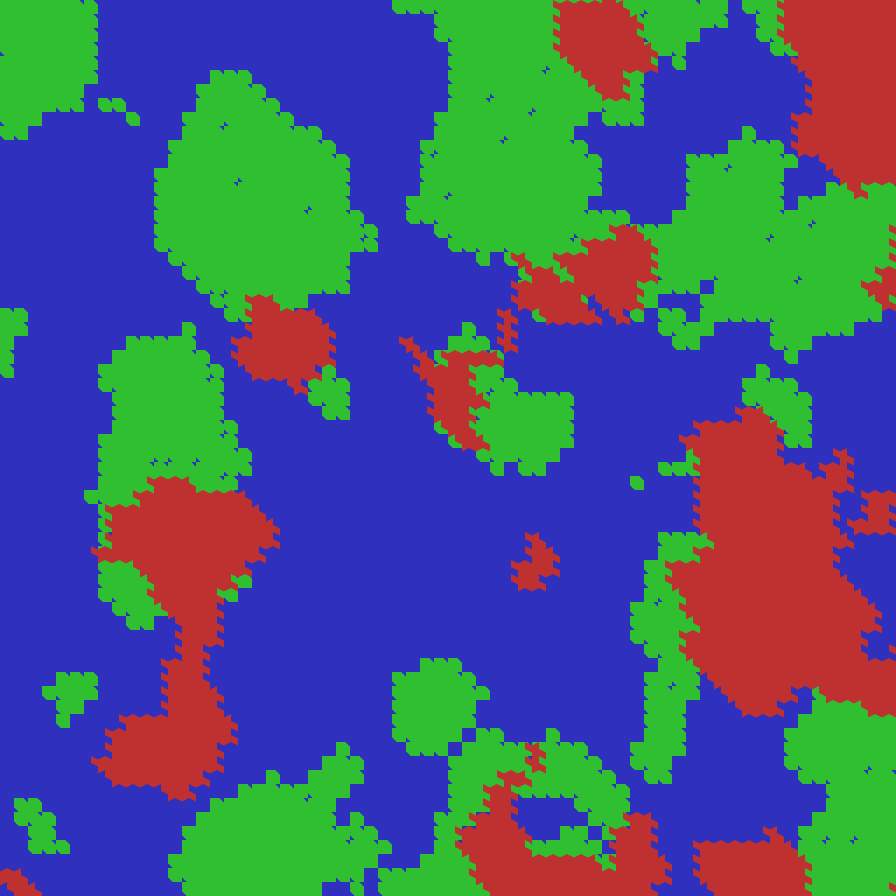
This pattern is drawn by a WebGL 1 fragment shader. Its source:

```glsl
precision highp float;
// Blocky map of green and red patches with toothed edges on a blue ground.
uniform vec2 u_resolution;

#define CELLS 64.0         // grid cells across the canvas
#define LEAVES 110         // overlapping discs per layer
#define MIN_RADIUS 0.018
#define RADIUS_RANGE 0.095
#define GREEN_SHARE 0.65   // part of the discs that add, the rest erase
#define RED_SHARE 0.27
#define NOTCH 0.34         // corner notch size, in cells
#define STRAY_NOTCHES 0.04 // chance of a notch inside a green patch
#define WARP 0.007

const vec3 BLUE = vec3(0.19, 0.19, 0.75);
const vec3 GREEN = vec3(0.19, 0.75, 0.19);
const vec3 RED = vec3(0.75, 0.19, 0.19);

float hash(vec2 p) {
  return fract(sin(dot(p, vec2(12.99, 78.23))) * 4375.85);
}

// Paints discs in order, each adding to or erasing the layer.
float patches(vec2 cell, float seed, float share) {
  vec2 p = (cell + 0.5) / CELLS;
  p += WARP * (sin(p.yx * 41.0 + seed) + sin(p.yx * 83.0 + p * 29.0));
  float painted = 0.0;
  for (int i = 0; i < LEAVES; i++) {
    float n = float(i) + 1.0;
    vec2 centre = fract(n * n * vec2(0.7549, 0.5698) + seed * vec2(0.37, 0.71));
    vec2 offset = p - (centre * 1.16 - 0.08);
    float size = fract(n * 0.7321 + seed * 0.23);
    float radius = MIN_RADIUS + RADIUS_RANGE * size * sqrt(size);
    if (dot(offset, offset) < radius * radius)
      painted = step(fract(n * 0.618 + seed * 0.53), share);
  }
  return painted;
}

// Red cells are two shifted half rows, with sawtooth tops and bottoms.
float redLayer(vec2 grid) {
  grid.y += 0.5 * abs(fract(grid.x) - 0.5);
  grid.x += 0.5 * step(0.5, fract(grid.y));
  return patches(floor(grid), 5.0, RED_SHARE);
}

// Green cells lose a corner where the diagonal neighbour is empty.
float greenLayer(vec2 grid) {
  vec2 cell = floor(grid);
  vec2 local = grid - cell;
  float green = patches(cell, 2.0, GREEN_SHARE);
  float diagonal = local.x + local.y;
  float side = step(2.0 - NOTCH, diagonal) - step(diagonal, NOTCH);
  if (green > 0.5 && side != 0.0) {
    green = patches(cell + side, 2.0, GREEN_SHARE);
    green *= step(STRAY_NOTCHES, hash(cell + 0.5 * side));
  }
  return green;
}

vec3 pattern(vec2 uv) {
  vec2 grid = uv * CELLS;
  if (redLayer(grid) > 0.5) return RED;
  return mix(BLUE, GREEN, greenLayer(grid));
}

void main() {
  // Four samples per pixel smooth the edges.
  vec3 colour = vec3(0.0);
  for (int y = 0; y < 2; y++) {
    for (int x = 0; x < 2; x++) {
      vec2 sub = vec2(float(x), float(y)) * 0.5 - 0.25;
      colour += pattern((gl_FragCoord.xy + sub) / u_resolution);
    }
  }
  gl_FragColor = vec4(colour * 0.25, 1.0);
}
```
